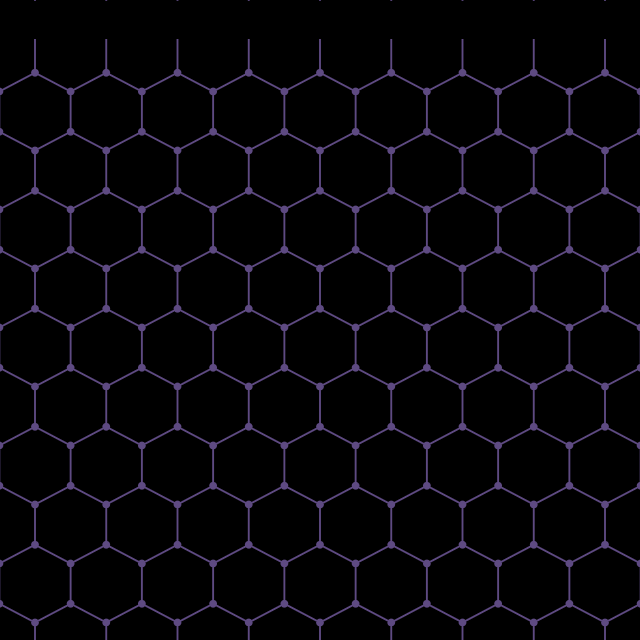
Write a Shadertoy shader that draws this pattern.

```glsl
// Honeycomb of thin violet lines with round dots at the joints, on black.

const float GRID = 512.0;                        // design units per canvas height
const vec2 HALF_PERIOD = vec2(28.5, 47.2);       // half of the repeating rectangle
const vec2 CELL_CENTER = vec2(28.0, 89.3);       // one cell centre, measured from the top left
const float SIDE_HALF = 16.1;                    // half length of an upright side
const float APEX = 31.1;                         // cell centre to its top corner
const float LINE_WIDTH = 1.5;
const float DOT_RADIUS = 3.1;
const float BAND_TOP = 0.7;                      // empty band near the upper edge
const float BAND_BOTTOM = 31.2;
const vec3 BACKGROUND = vec3(0.0);
const vec3 VIOLET = vec3(0.37, 0.29, 0.51);

float segmentDistance(vec2 p, vec2 a, vec2 b) {
    vec2 ap = p - a, ab = b - a;
    return length(ap - ab * clamp(dot(ap, ab) / dot(ab, ab), 0.0, 1.0));
}

// Wrap into one rectangle, then mirror into its first quadrant.
vec2 foldCell(vec2 p, vec2 halfPeriod) {
    return abs(mod(p + halfPeriod, 2.0 * halfPeriod) - halfPeriod);
}

float honeycombDistance(vec2 p, vec2 halfPeriod, float sideHalf, float apex) {
    vec2 q = foldCell(p, halfPeriod);
    vec2 shoulder = vec2(halfPeriod.x, sideHalf);
    vec2 tip = vec2(0.0, apex);

    float edges = segmentDistance(q, vec2(halfPeriod.x, 0.0), shoulder);
    edges = min(edges, segmentDistance(q, shoulder, tip));
    edges = min(edges, segmentDistance(q, tip, vec2(0.0, halfPeriod.y)));

    float joints = min(length(q - shoulder), length(q - tip));
    return min(edges - 0.5 * LINE_WIDTH, joints - DOT_RADIUS);
}

// Coverage of a shape from its signed distance.
float coverage(float d, float pixel) {
    return clamp(0.5 - d / pixel, 0.0, 1.0);
}

void mainImage(out vec4 fragColor, in vec2 fragCoord) {
    float pixel = GRID / iResolution.y;
    vec2 p = vec2(fragCoord.x, iResolution.y - fragCoord.y) * pixel;
    vec2 local = p - CELL_CENTER;

    // Honeycomb, cut off above the lower edge of the band
    float comb = honeycombDistance(local, HALF_PERIOD, SIDE_HALF, APEX);
    float ink = coverage(comb, pixel) * coverage(BAND_BOTTOM - p.y, pixel);

    // Short line ends along the upper edge of the canvas
    float stubs = foldCell(local, HALF_PERIOD).x - 0.5 * LINE_WIDTH;
    ink = max(ink, coverage(stubs, pixel) * coverage(p.y - BAND_TOP, pixel));

    fragColor = vec4(mix(BACKGROUND, VIOLET, ink), 1.0);
}
```
